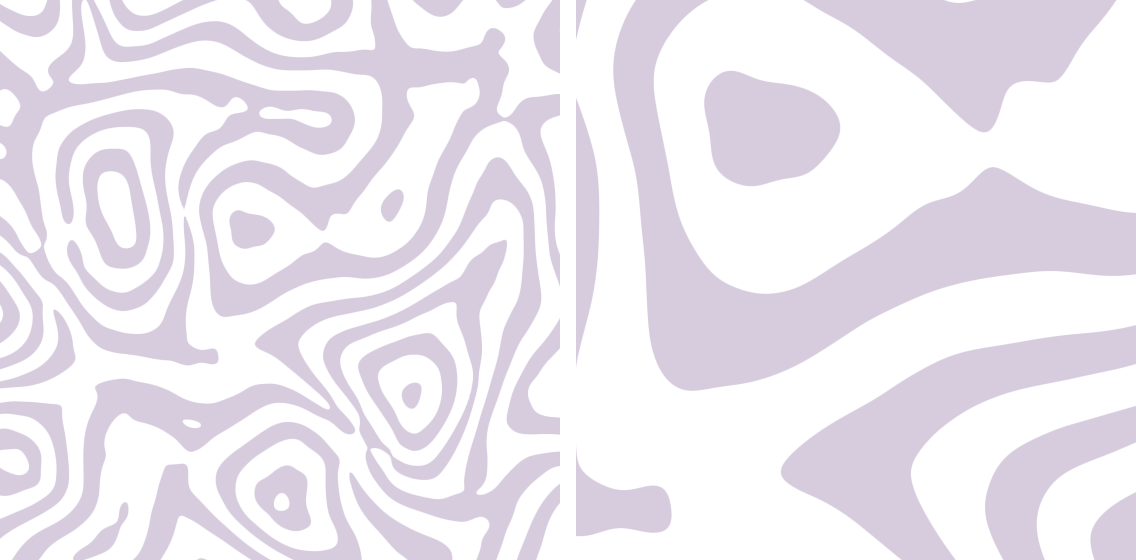
Left: the whole. Right: its middle third, enlarged.
Give the GLSL for this pattern, as a Shadertoy shader.

```glsl
vec2 hash2(vec2 cell) {
    vec2 q = vec2(dot(cell, vec2(127.1, 311.7)), dot(cell, vec2(269.5, 183.3)));
    return fract(sin(q) * 43758.55);
}

// Layered sines: xy = gradient, z = phase of the bands
vec3 bandPhase(vec2 p) {
    vec3 sum = vec3(0.0);
    for (int i = 0; i < 7; i++) {
        float n = float(i);
        float angle = n * 2.4 + 0.9;
        float freq = 8.0 + 2.0 * n;
        vec2 dir = vec2(cos(angle), sin(angle));
        float arg = freq * dot(p, dir) + n * n * 1.7 + 2.3;
        sum += 48.0 * vec3(dir * cos(arg), sin(arg) / freq);
    }
    // Keep the band width within a narrow range
    float slope = max(length(sum.xy), 0.001);
    sum.xy *= clamp(slope, 78.0, 106.0) / slope;
    return sum;
}

// Cellular sum of short wave packets, each following the local phase
float labyrinth(vec2 p) {
    const float cellSize = 0.042;
    vec2 home = floor(p / cellSize);
    float wave = 0.0;
    float total = 0.0;
    for (int y = -2; y <= 2; y++) {
        for (int x = -2; x <= 2; x++) {
            vec2 cell = home + vec2(x, y);
            vec2 center = (cell + 0.15 + 0.7 * hash2(cell)) * cellSize;
            vec2 offset = (p - center) / cellSize;
            float weight = max(0.0, 1.0 - dot(offset, offset) / 4.0);
            weight *= weight * weight;
            vec3 phase = bandPhase(center);
            wave += weight * cos(phase.z + dot(phase.xy, p - center));
            total += weight;
        }
    }
    return wave / max(total, 0.001);
}

void mainImage(out vec4 fragColor, in vec2 fragCoord) {
    vec2 p = fragCoord / iResolution.y;
    vec3 lavender = vec3(0.84, 0.80, 0.87);
    vec3 white = vec3(1.0);

    // Meander: bend the bands sideways
    p += 0.013 * sin(p.yx * vec2(23.0, 19.0) + 5.0 * sin(p * 3.0) + vec2(0.7, 2.9));

    // Slight bias widens the white bands
    float bands = labyrinth(p) + 0.08;
    float edge = 0.65 * fwidth(bands) + 0.0001;
    fragColor = vec4(mix(lavender, white, smoothstep(-edge, edge, bands)), 1.0);
}
```
